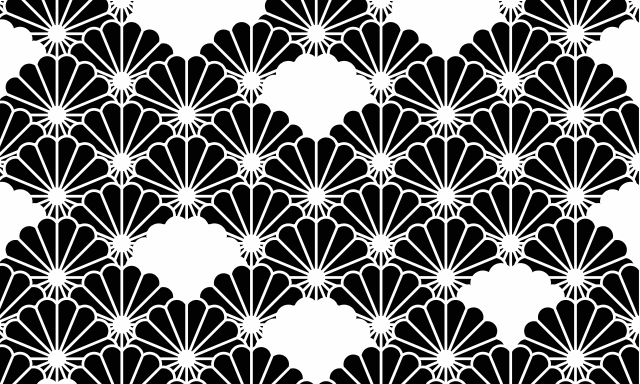
This pattern is drawn by a Shadertoy shader. Its source:

```glsl
// Overlapping sixteen-petal chrysanthemums in half-dropped rows, black on white.
// Rows are painted back to front, so each flower hides the lower part of those
// behind it; some flowers are left as plain white silhouettes.

const float PI = 3.14159265;

// Lengths are in units of 1/512 of the canvas width, y measured downwards.
const float CANVAS_WIDTH = 512.0;
const vec2  REPEAT       = vec2(103.7, 65.0);
const vec2  BACK_ORIGIN  = vec2(97.45, -0.3);  // first flower of the back rows
const vec2  FRONT_ORIGIN = vec2(45.6, 27.0);   // first flower of the front rows
const float PETALS       = 16.0;
const float CAP_CENTRE   = 40.0;               // rounded petal tip
const float CAP_RADIUS   = 10.0;
const float HUB_RADIUS   = 7.3;
const float LINE_WIDTH   = 2.2;
const vec3  INK          = vec3(0.008);
const vec3  PAPER        = vec3(0.995);

// Plain flowers: one entry per half column, one bit per row.
const int COLUMNS = 10;
const int ROWS = 6;
const int PLAIN_ROWS[COLUMNS] = int[COLUMNS](32, 0, 9, 1, 18, 0, 1, 16, 0, 10);

int wrapIndex(int i, int n) {
    return ((i % n) + n) % n;
}

bool isPlain(int column, int row) {
    int rowBits = PLAIN_ROWS[wrapIndex(column, COLUMNS)];
    return ((rowBits >> wrapIndex(row, ROWS)) & 1) == 1;
}

// Signed distances: x to the flower's silhouette, y to its inked petals.
vec2 flowerDistances(vec2 p) {
    float sector = 2.0 * PI / PETALS;
    float radius = length(p);
    float angle = mod(atan(p.x, -p.y + 1e-5), sector) - 0.5 * sector;
    vec2 petal = radius * vec2(cos(angle), abs(sin(angle)));

    float outline = length(vec2(max(petal.x - CAP_CENTRE, 0.0), petal.y)) - CAP_RADIUS;
    float rib = petal.y * cos(0.5 * sector) - petal.x * sin(0.5 * sector);
    float ink = max(outline + LINE_WIDTH, rib + 0.5 * LINE_WIDTH);
    return vec2(outline, max(ink, HUB_RADIUS - radius));
}

float coverage(float d, float pixel) {
    return clamp(0.5 - d / pixel, 0.0, 1.0);
}

void mainImage(out vec4 fragColor, in vec2 fragCoord) {
    float pixel = CANVAS_WIDTH / iResolution.x;
    vec2 p = vec2(fragCoord.x, iResolution.y - fragCoord.y) * pixel;
    int firstRow = int(floor(p.y / REPEAT.y)) - 1;
    vec3 color = PAPER;

    // Flowers in one row never overlap, so only the nearest one matters.
    for (int k = 0; k < 8; k++) {
        int row = firstRow + k / 2;
        bool front = (k & 1) == 1;
        vec2 origin = front ? FRONT_ORIGIN : BACK_ORIGIN;
        float cell = floor((p.x - origin.x) / REPEAT.x + 0.5);
        int column = 2 * int(cell) + (front ? 0 : 1);

        vec2 d = flowerDistances(p - origin - REPEAT * vec2(cell, float(row)));
        float ink = isPlain(column, row) ? 0.0 : coverage(d.y, pixel);
        color = mix(color, mix(PAPER, INK, ink), coverage(d.x, pixel));
    }

    fragColor = vec4(color, 1.0);
}
```
